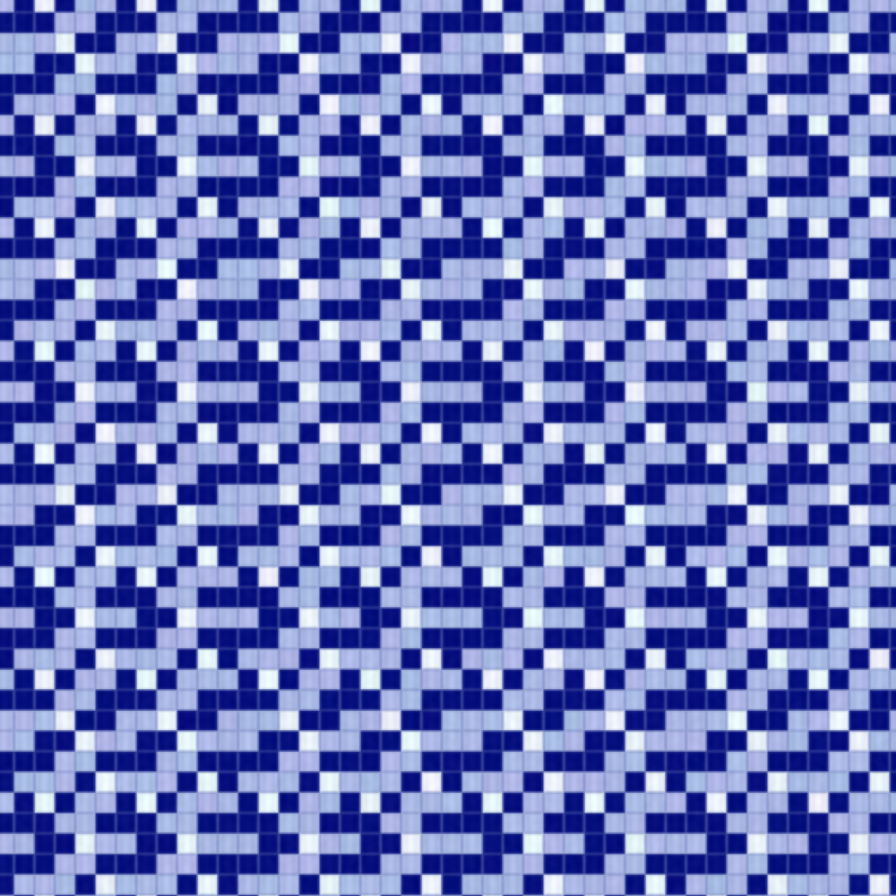
A Shadertoy shader for this pattern:

```glsl
vec2 hash2(vec2 p) {
    vec3 q = fract(vec3(p.xyx) * vec3(0.1031, 0.1030, 0.0973));
    q += dot(q, q.yzx + 33.33);
    return fract((q.xx + q.yz) * q.zy);
}

float cornerSlope(vec2 corner, vec2 offset) {
    return dot(hash2(corner + 100.0) * 2.0 - 1.0, offset);
}

float gradientNoise(vec2 p) {
    vec2 i = floor(p), f = fract(p);
    vec2 u = f * f * f * (f * (f * 6.0 - 15.0) + 10.0);
    vec2 e = vec2(1.0, 0.0);
    return mix(mix(cornerSlope(i, f), cornerSlope(i + e, f - e), u.x),
               mix(cornerSlope(i + e.yx, f - e.yx), cornerSlope(i + 1.0, f - 1.0), u.x), u.y);
}

// Tile kind: 0 pale, 1 navy, 2 white
int tileKind(vec2 cell) {
    int column = int(mod(cell.x, 11.0));
    int row = int(mod(cell.y, 11.0));

    // Each repeat holds a motif five tiles wide and one six tiles wide
    bool wide = column >= 5;
    int left = wide ? column - 5 : column;
    int right = (wide ? 5 : 4) - left;
    int course = row % 5;

    // Hooked end, open to the left
    if (row == 4 || row == 10) return left == 0 ? 2 : (right <= 1 ? 1 : 0);
    // Hooked end, open to the right
    if (row == 9) return right == 0 ? 2 : (left <= 1 ? 1 : 0);
    // Diagonal links
    if (course == 1) return left == 1 ? 2 : (left == 0 || (wide && left == 2) ? 1 : 0);
    if (course == 2) return right == 1 ? 2 : (right == 0 || right == 2 ? 1 : 0);
    // Solid bar
    return left > 0 && right > 0 ? 1 : 0;
}

vec3 mosaic(vec2 p) {
    vec2 cell = floor(p), f = fract(p);
    vec2 tint = hash2(mod(cell, 97.0)) - 0.5;
    int kind = tileKind(cell);

    vec3 color = vec3(0.68, 0.73, 0.905);
    if (kind == 1) color = vec3(0.02, 0.055, 0.49);
    if (kind == 2) color = vec3(0.92, 0.955, 0.98);

    // Fine upright ribs and slight tint shifts, faint on navy
    float strength = kind == 1 ? 0.35 : 1.0;
    color += strength * 0.022 * cos(f.x * 12.566);
    color += strength * tint.x * vec3(0.035, -0.03, 0.01);
    color += strength * tint.y * 0.025;

    // Grout, stronger between columns than between rows
    vec2 edge = 0.5 - abs(f - 0.5);
    vec2 grout = vec2(0.52, 0.36) * (1.0 - smoothstep(0.0, 0.13, edge));
    return mix(color, vec3(0.40, 0.46, 0.70), max(grout.x, grout.y));
}

void mainImage(out vec4 fragColor, in vec2 fragCoord) {
    vec2 uv = fragCoord / iResolution.xy;
    vec2 grid = vec2(44.0, 43.65);
    vec2 p = vec2(uv.x, 1.0 - uv.y) * grid - vec2(3.69, 3.6);

    // Soft edges from a small box of samples
    vec2 spread = max(grid / iResolution.xy, vec2(0.13));
    vec3 color = vec3(0.0);
    for (int y = 0; y < 4; y++) {
        for (int x = 0; x < 4; x++) {
            color += mosaic(p + ((vec2(x, y) + 0.5) / 4.0 - 0.5) * spread) / 16.0;
        }
    }

    // Uneven glaze
    color += 0.03 * gradientNoise(p * 2.3);
    fragColor = vec4(clamp(color, 0.0, 1.0), 1.0);
}
```
